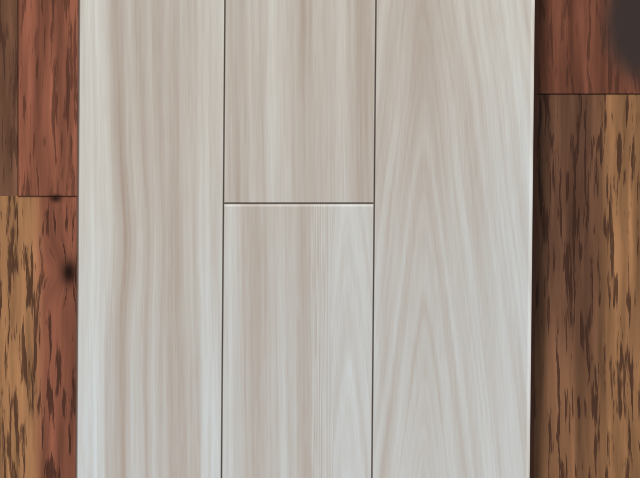
Give the GLSL for this texture, as a Shadertoy shader.

```glsl
// Three pale laminate planks laid over a dark, weathered wooden floor.
// Stretched value noise makes the grain, bent distance fields make arches and
// knots, and slightly leaning lines make the seams, bevels and shadows.

const vec3 PALE_WARM = vec3(0.80, 0.785, 0.75);
const vec3 PALE_COOL = vec3(0.785, 0.795, 0.79);
const vec3 TAN = vec3(0.65, 0.585, 0.53);
const vec3 FLOOR_DARK = vec3(0.20, 0.13, 0.11);
const vec3 FLOOR_RED = vec3(0.50, 0.31, 0.24);
const vec3 FLOOR_BROWN = vec3(0.43, 0.30, 0.23);
const vec3 FLOOR_GOLD = vec3(0.58, 0.42, 0.29);
const vec3 SEAM_COLOR = vec3(0.23, 0.20, 0.18);
// Long edges: x at the bottom, x at the top
const vec2 EDGE_LEFT = vec2(0.119, 0.1235);
const vec2 SEAM_LEFT = vec2(0.346, 0.3515);
const vec2 SEAM_RIGHT = vec2(0.581, 0.5875);
const vec2 EDGE_RIGHT = vec2(0.828, 0.836);
const float CROSS_SEAM = 0.575;
const float LEFT_JOINT = 0.589;
const float RIGHT_JOINT = 0.803;
const float SEAM_HALF = 0.0011;

float hash(vec2 p) {
    vec3 q = fract(p.xyx * 0.1031);
    q += dot(q, q.yzx + 33.33);
    return fract((q.x + q.y) * q.z);
}

float noise(vec2 p) {
    vec2 i = floor(p), f = fract(p);
    f = f * f * (3.0 - 2.0 * f);
    return mix(mix(hash(i), hash(i + vec2(1, 0)), f.x),
               mix(hash(i + vec2(0, 1)), hash(i + vec2(1, 1)), f.x), f.y);
}

float fbm(vec2 p) {
    float sum = 0.0, amp = 0.53;
    for (int i = 0; i < 4; i++) {
        sum += amp * noise(p);
        p = p * 2.03 + 17.3;
        amp *= 0.5;
    }
    return sum;
}

float band(float x, float center, float width) {
    float d = (x - center) / width;
    return exp(-d * d);
}

float lineMask(float d, float halfWidth, float aa) {
    return 1.0 - smoothstep(halfWidth - aa, halfWidth + aa, abs(d));
}

// Folds straight grain into nested arches that point upward
float arch(vec2 p, float center, float slope) {
    float dx = p.x - center - 0.006 * (noise(vec2(3.0, p.y * 5.0)) - 0.5);
    return sqrt(dx * dx + 0.00008) + slope * p.y;
}

vec3 palePlanks(vec2 p, float seamL, float seamR) {
    float x = p.x + 0.005 * (p.y - 0.5), tone, seed;
    float grainX = x + 0.004 * noise(vec2(x * 12.0, p.y * 4.0));
    if (p.x < seamL) {
        seed = 11.0;
        grainX -= 0.011 * band(p.y, 0.50, 0.14) * band(x, 0.20, 0.05);
        tone = 0.5 * band(grainX, 0.19, 0.017) + 0.42 * band(grainX, 0.275, 0.036)
             + 0.3 * band(grainX, 0.225, 0.012) - 0.12 * band(x, 0.145, 0.025);
    } else if (p.x < seamR && p.y > CROSS_SEAM) {
        seed = 37.0;
        tone = 0.16 + 0.3 * band(x, 0.373, 0.018) + 0.2 * band(x, 0.485, 0.035)
             + 0.28 * band(x, 0.565, 0.02) - 0.1 * band(x, 0.435, 0.02);
    } else if (p.x < seamR) {
        seed = 53.0;
        grainX = mix(grainX, arch(p, 0.543, 0.07), smoothstep(0.48, 0.52, x));
        tone = 0.08 + 0.28 * band(x, 0.40, 0.025) + 0.25 * band(x, 0.47, 0.025)
             - 0.12 * band(x, 0.55, 0.035);
    } else {
        seed = 79.0;
        grainX = arch(p, 0.662, 0.085);
        tone = 0.05 + 0.25 * band(x, 0.662, 0.035) + 0.15 * band(x, 0.60, 0.015)
             + 0.12 * band(x, 0.745, 0.025) - 0.08 * band(x, 0.80, 0.03);
    }
    float broad = fbm(vec2(grainX * 65.0 + seed, p.y * 1.2 + seed)) - 0.5;
    float rings = fbm(vec2(grainX * 180.0 + seed, p.y * 1.8)) - 0.5;
    float pores = noise(vec2(x * 480.0 + seed, p.y * 22.0)) - 0.5;
    tone += 0.13 + 0.6 * broad + 0.5 * rings + 0.12 * pores;
    vec3 base = mix(PALE_COOL, PALE_WARM, smoothstep(0.1, 0.9, p.y - 0.5 * (p.x - 0.35)));
    return mix(base, TAN, clamp(tone, -0.18, 1.0));
}

vec3 darkFloor(vec2 p, float edgeR, float aa) {
    bool left = p.x < 0.5;
    float joint = left ? LEFT_JOINT : RIGHT_JOINT;
    bool upper = p.y > joint;
    float seed = (left ? 5.0 : 41.0) + (upper ? 20.0 : 0.0);
    // Knots push the surrounding grain aside
    vec2 k = (p - vec2(0.108, 0.430)) / vec2(0.011, 0.026);
    vec2 k2 = (p - vec2(0.087, 0.585)) / vec2(0.009, 0.008);
    float knot = exp(-dot(k, k)), smallKnot = exp(-dot(k2, k2));
    float x = p.x + 0.018 * k.x * exp(-0.22 * dot(k, k))
            + 0.012 * (fbm(vec2(p.x * 16.0 + seed, p.y * 5.0)) - 0.5);
    float streak = fbm(vec2(x * 85.0 + seed, p.y * 4.0));
    float cracks = smoothstep(0.53, 0.72, fbm(vec2(x * 190.0 + seed, p.y * 13.0)));
    vec3 base;
    if (left) {
        base = upper ? mix(FLOOR_BROWN, FLOOR_RED * 1.05, smoothstep(-aa, aa, p.x - 0.028))
                     : mix(FLOOR_GOLD, FLOOR_RED, smoothstep(0.045, 0.075, p.x));
    } else {
        base = upper ? FLOOR_RED * 0.85
                     : mix(FLOOR_BROWN * 0.9, FLOOR_GOLD * 0.94, smoothstep(0.92, 0.96, p.x));
        base = mix(base, FLOOR_GOLD, 0.55 * smoothstep(0.45, 0.0, p.y));
    }
    vec3 col = base * (0.72 + 0.6 * streak);
    col = mix(col, FLOOR_DARK, cracks * (upper ? 0.42 : 0.65));
    col = mix(col, FLOOR_DARK * 0.7, clamp(knot + 0.8 * smallKnot, 0.0, 0.95));
    // Board joints, then the shade by the planks and in the upper corner
    float jointLine = lineMask(p.y - joint, 0.0015, aa);
    if (left && p.x < 0.028) jointLine = 0.0;
    float sideLine = left && upper ? lineMask(p.x - 0.028, 0.0008, aa) : 0.0;
    col *= 1.0 - 0.5 * max(jointLine, sideLine);
    if (!left) col *= mix(0.5, 1.0, smoothstep(0.008, 0.03, p.x - edgeR));
    float corner = length((p - vec2(1.01, 0.95)) / vec2(0.075, 0.14));
    return mix(vec3(0.24, 0.20, 0.19), col, smoothstep(0.55, 1.1, corner));
}

void mainImage(out vec4 fragColor, in vec2 fragCoord) {
    vec2 p = fragCoord / iResolution.xy;
    float aaX = 0.8 / iResolution.x, aaY = 0.8 / iResolution.y;
    float edgeL = mix(EDGE_LEFT.x, EDGE_LEFT.y, p.y);
    float seamL = mix(SEAM_LEFT.x, SEAM_LEFT.y, p.y);
    float seamR = mix(SEAM_RIGHT.x, SEAM_RIGHT.y, p.y);
    float edgeR = mix(EDGE_RIGHT.x, EDGE_RIGHT.y, p.y);

    // Pale planks with seams and a bright bevel under the cross seam
    vec3 planks = palePlanks(p, seamL, seamR);
    float middle = step(seamL, p.x) * step(p.x, seamR);
    planks += 0.09 * middle * lineMask(p.y - CROSS_SEAM + 0.005, 0.002, aaY);
    planks += 0.06 * lineMask(p.x - edgeR + 0.004, 0.002, aaX);
    float seams = max(lineMask(p.x - seamL, SEAM_HALF, aaX), lineMask(p.x - seamR, SEAM_HALF, aaX));
    seams = max(seams, middle * lineMask(p.y - CROSS_SEAM, SEAM_HALF * 1.4, aaY));
    planks = mix(planks, SEAM_COLOR, 0.85 * seams);

    // Planks lie over the floor, with thin shaded outer edges
    float inside = smoothstep(-aaX, aaX, p.x - edgeL) * smoothstep(-aaX, aaX, edgeR - p.x);
    vec3 col = mix(darkFloor(p, edgeR, aaY), planks, inside);
    col = mix(col, vec3(0.36, 0.29, 0.26), 0.75 * lineMask(p.x - edgeL, 0.0018, aaX));
    col = mix(col, FLOOR_DARK, 0.8 * lineMask(p.x - edgeR - 0.003, 0.003, aaX));
    fragColor = vec4(clamp(col, 0.0, 1.0), 1.0);
}
```
